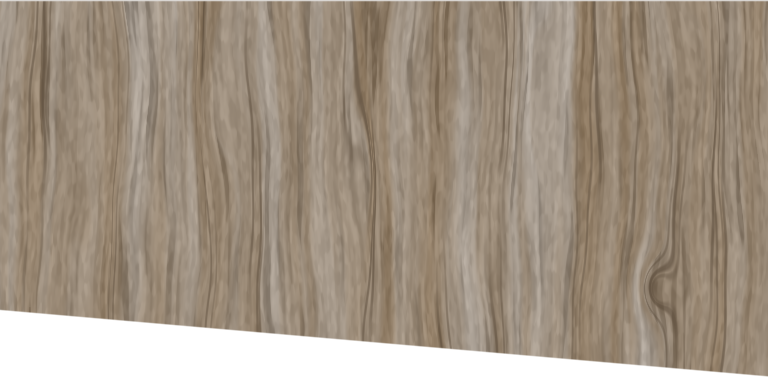
Write a Shadertoy shader that draws this texture.

```glsl
// Upright taupe wood veneer with dark veins and eyes, cut by a slanted white lower edge.

const vec3 BROWN = vec3(0.56, 0.48, 0.385);
const vec3 GREY = vec3(0.665, 0.627, 0.585);
const vec3 VEIN = vec3(0.36, 0.30, 0.235);
const vec3 TRIM = vec3(0.87, 0.86, 0.85);

float hash(vec2 p) {
    vec3 q = fract(p.xyx * 0.1031);
    q += dot(q, q.yzx + 33.33);
    return fract((q.x + q.y) * q.z);
}

// Cellular noise: random cell tones, blended softly across borders.
float softCells(vec2 p, float sharpness) {
    vec2 base = floor(p);
    float tone = 0.0, total = 0.0;
    for (int j = -1; j <= 1; j++) {
        for (int i = -1; i <= 1; i++) {
            vec2 cell = base + vec2(i, j);
            vec2 offset = cell + vec2(hash(cell), hash(cell + 71.0)) - p;
            float weight = exp(-sharpness * dot(offset, offset));
            tone += weight * hash(cell + 137.0);
            total += weight;
        }
    }
    return tone / max(total, 1e-6);
}

// Slow sideways drift of the growth lines.
float sway(vec2 p) {
    return 0.012 * sin(p.y * 4.1 + p.x * 5.0)
         + 0.006 * sin(p.y * 9.3 - p.x * 13.0 + 1.7)
         + 0.002 * sin(p.y * 23.0 + p.x * 31.0);
}

// Sideways push that closes the growth lines into a long eye.
float bulge(vec2 p, vec2 centre, vec2 size, float push) {
    vec2 d = (p - centre) / size;
    return push * exp(-dot(d, d));
}

float eyes(vec2 p, float count) {
    float shift = 0.0;
    for (float i = 0.0; i < count; i++) {
        vec2 centre = vec2(2.0 * (i + 0.3 + 0.4 * hash(vec2(i, 3.0))) / count,
                           0.3 + 0.55 * hash(vec2(i, 8.0)));
        float side = mod(i, 2.0) * 2.0 - 1.0;
        shift += bulge(p, centre, vec2(0.042, 0.24), 0.055 * side);
    }
    return shift;
}

// Groups of fine dark lines; x is line darkness, y is the brown halo.
vec2 veins(float grain, float y, float groups, float pixel) {
    vec2 sum = vec2(0.0);
    for (float g = 0.0; g < groups; g++) {
        float middle = 2.0 * (g + 0.15 + 0.7 * hash(vec2(g, 21.0))) / groups;
        float halo = (grain - middle) / 0.028;
        sum.y += exp(-halo * halo) * (0.6 + 0.4 * sin(y * 3.0 + g * 2.4));
        for (float k = 0.0; k < 4.0; k++) {
            float seed = hash(vec2(g, k + 40.0));
            float x = middle + (k - 1.5) * 0.013 + 0.008 * seed
                    + 0.005 * sin(y * (3.0 + 4.0 * seed) + seed * 40.0);
            float width = 0.0012 + 0.0028 * seed * seed;
            float line = 1.0 - smoothstep(0.3 * width, width + pixel, abs(grain - x));
            float fade = smoothstep(-0.5, 0.8, sin(y * (2.5 + 3.0 * seed) + seed * 90.0));
            sum.x = max(sum.x, line * fade * (0.4 + 0.6 * seed));
        }
    }
    return sum;
}

vec3 wood(vec2 p, float pixel) {
    float drift = sway(p);
    vec2 knot = vec2(1.70, 0.25);
    float grain = p.x + drift + eyes(p, 5.0) + bulge(p, knot, vec2(0.05, 0.08), 0.06);
    float fibreX = mix(p.x + drift, grain, 0.25);

    // Broad boards of tone, then growth streaks and pores.
    float board = softCells(vec2(grain * 10.0, p.y * 0.5), 9.0);
    float streak = softCells(vec2(grain * 42.0 + 9.0, p.y * 1.3), 6.0);
    float fibre = softCells(vec2(fibreX * 105.0, p.y * 5.0), 5.0);
    float fleck = softCells(vec2(fibreX * 150.0, p.y * 38.0), 5.0);
    vec2 vein = veins(grain, p.y, 10.0, pixel);

    float tone = 0.56 + 0.75 * (board - 0.5) + 0.5 * (streak - 0.5)
               + 0.06 * sin(p.x * 3.1 + 1.6) - 0.22 * vein.y;
    vec3 colour = mix(BROWN, GREY, clamp(tone, 0.0, 1.0));
    colour += 0.10 * (fibre - 0.5) + 0.07 * (fleck - 0.5);
    colour -= 0.07 * smoothstep(0.35, 0.1, fibre) * smoothstep(0.3, 0.6, streak);
    colour = mix(colour, VEIN, 0.62 * vein.x);

    // Small smoky heart of the knot.
    float heart = bulge(p, knot, vec2(0.014, 0.026), 0.45);
    return mix(colour, VEIN, heart);
}

void mainImage(out vec4 fragColor, in vec2 fragCoord) {
    float pixel = 1.0 / iResolution.y;
    vec2 p = fragCoord * pixel;
    vec3 colour = wood(p, pixel);

    // Pale trim on top and white below the slanted cut.
    colour = mix(colour, TRIM, smoothstep(-pixel, pixel, p.y - 0.997));
    float cut = mix(0.193, 0.02, fragCoord.x / iResolution.x);
    float below = 1.0 - smoothstep(-pixel, pixel, p.y - cut);
    fragColor = vec4(mix(colour, vec3(1.0), below), 1.0);
}
```
